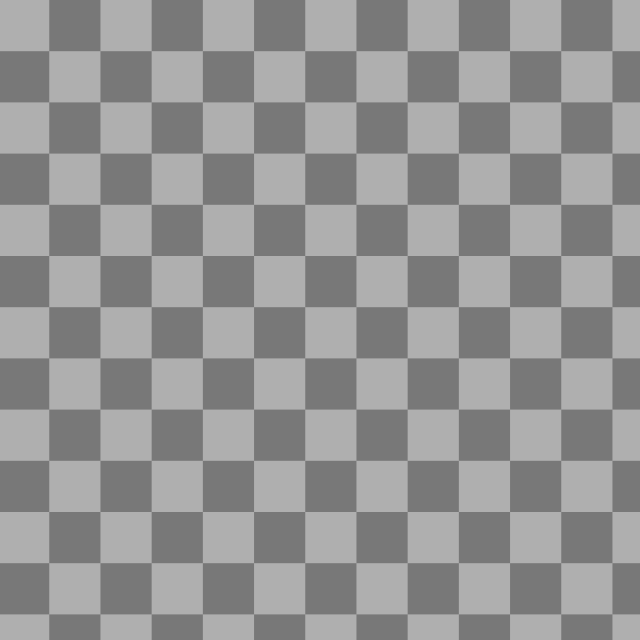
Write a Shadertoy shader that draws this pattern.

```glsl
// Two-tone grey checkerboard of flat squares, 12.5 across and 12.5 down.
// Each axis is a signed triangle wave clipped to a one-pixel edge ramp;
// the product of the two axes picks the light or the dark tone.

const float SQUARES_DOWN = 12.5;             // squares over the canvas height
const vec2  GRID_SHIFT   = vec2(0.038, 0.0); // grid offset, in squares
const vec3  LIGHT_GREY   = vec3(0.688);
const vec3  DARK_GREY    = vec3(0.471);

// Signed distance to the nearest grid line, positive in even squares.
vec2 alternatingDistance(vec2 p) {
    return abs(mod(p - 0.5, 2.0) - 1.0) - 0.5;
}

// Light share of a checkerboard seen through a square pixel of the given width.
float checkerCoverage(vec2 p, float pixelWidth) {
    vec2 side = clamp(2.0 * alternatingDistance(p) / pixelWidth, -1.0, 1.0);
    return 0.5 + 0.5 * side.x * side.y;
}

void mainImage(out vec4 fragColor, in vec2 fragCoord) {
    // Grid coordinates in squares, measured from the top left corner
    float pixelWidth = SQUARES_DOWN / iResolution.y;
    vec2 fromTopLeft = vec2(fragCoord.x, iResolution.y - fragCoord.y);
    vec2 gridPos = fromTopLeft * pixelWidth + GRID_SHIFT;

    float light = checkerCoverage(gridPos, pixelWidth);
    fragColor = vec4(mix(DARK_GREY, LIGHT_GREY, light), 1.0);
}
```
